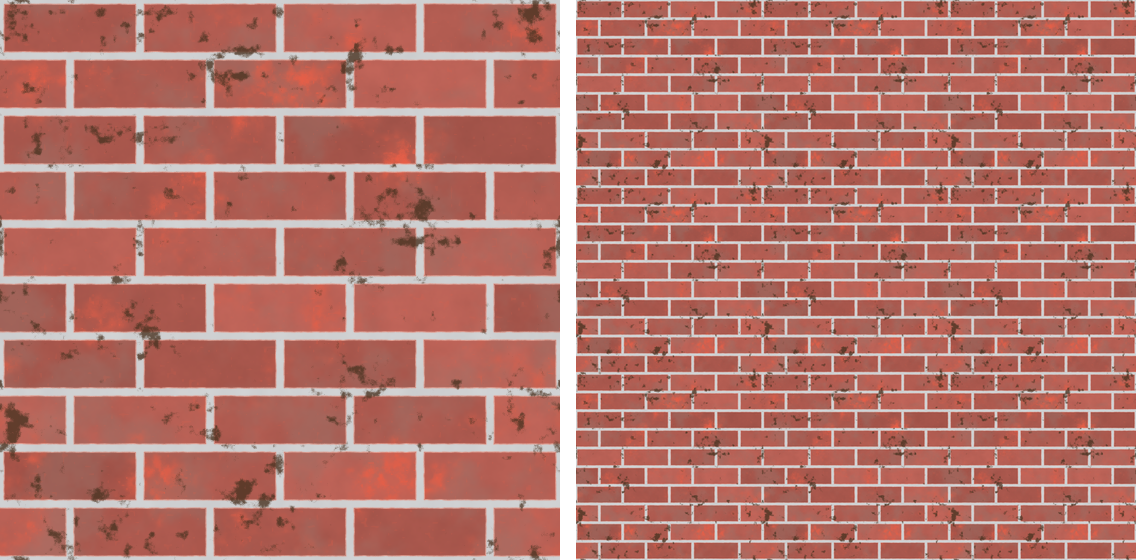
Left, the tile; right, the same tile 3 across and 3 down.
This texture is drawn by a WebGL 2 fragment shader. Its source:

```glsl
#version 300 es
precision highp float;
// Running-bond brick wall: 4 bricks across, 10 courses, pale joints.
// Rounded-box distances cut the bricks; wrapping value noise adds mottling,
// ember-coloured specks, grey haze and dark grime, so the tile is seamless.

uniform vec2 u_resolution;
out vec4 fragColor;

const vec2 GRID = vec2(4.0, 10.0);
const float JOINT = 0.0128;
const float RIM = 0.0018;

const vec3 BRICK_DARK = vec3(0.635, 0.325, 0.285);
const vec3 BRICK_LIGHT = vec3(0.745, 0.390, 0.345);
const vec3 EMBER = vec3(0.900, 0.370, 0.280);
const vec3 HAZE = vec3(0.600, 0.450, 0.415);
const vec3 RIM_COLOR = vec3(0.930, 0.700, 0.650);
const vec3 MORTAR = vec3(0.815, 0.820, 0.825);
const vec3 GRIME = vec3(0.290, 0.200, 0.130);

// Integer hash of a lattice point, 0 to 1
float hash(vec2 p, float seed) {
    uvec3 v = uvec3(p.x, p.y, seed) * 1664525u + 1013904223u;
    v.x += v.y * v.z;
    v.y += v.z * v.x;
    v.z += v.x * v.y;
    v ^= v >> 16u;
    v.x += v.y * v.z;
    v.y += v.z * v.x;
    return float((v.x ^ v.y) >> 8u) / 16777216.0;
}

// Value noise with a whole number of lattice cells per tile
float noise(vec2 uv, float cells, float seed) {
    vec2 p = uv * cells;
    vec2 i = floor(p);
    vec2 f = p - i;
    f = f * f * (3.0 - 2.0 * f);
    vec2 a = mod(i, cells);
    vec2 b = mod(i + 1.0, cells);
    return mix(mix(hash(a, seed), hash(vec2(b.x, a.y), seed), f.x),
               mix(hash(vec2(a.x, b.y), seed), hash(b, seed), f.x), f.y);
}

float fbm(vec2 uv, float cells, float seed) {
    float sum = 0.0;
    float weight = 0.5;
    float total = 0.0;
    for (int octave = 0; octave < 5; octave++) {
        sum += weight * noise(uv, cells, seed + float(octave));
        total += weight;
        weight *= 0.55;
        cells *= 2.0;
    }
    return sum / total;
}

float roundedBox(vec2 p, vec2 halfSize, float radius) {
    vec2 q = abs(p) - halfSize + radius;
    return length(max(q, 0.0)) + min(max(q.x, q.y), 0.0) - radius;
}

// Antialiased coverage of the inside of a distance field
float coverage(float d, float pixel) {
    return clamp(0.5 - d / pixel, 0.0, 1.0);
}

// Brick face: own tone, mottling, haze and warm specks
vec3 brickFace(vec2 uv, vec2 id) {
    vec3 color = mix(BRICK_DARK, BRICK_LIGHT, hash(id, 3.0));
    color *= 0.95 + 0.10 * fbm(uv, 24.0, 10.0);
    float haze = smoothstep(0.45, 0.75, fbm(uv, 9.0, 20.0));
    color = mix(color, HAZE, 0.45 * haze);
    float glow = smoothstep(0.52, 0.80, fbm(uv, 7.0, 30.0));
    float grain = smoothstep(0.35, 0.75, fbm(uv, 50.0, 40.0));
    color = mix(color, EMBER, glow * (0.25 + 0.75 * grain));
    float specks = smoothstep(0.84, 0.96, noise(uv, 150.0, 50.0));
    return mix(color, EMBER, specks * (0.15 + 0.5 * glow));
}

void main() {
    vec2 uv = gl_FragCoord.xy / u_resolution;
    float pixel = 1.0 / min(u_resolution.x, u_resolution.y);

    // Brick layout, every other course shifted by half a brick
    vec2 p = uv * GRID;
    p.x += 0.5 * mod(floor(p.y) + 1.0, 2.0);
    vec2 id = mod(floor(p), GRID);
    vec2 local = (fract(p) - 0.5) / GRID;
    float d = roundedBox(local, 0.5 / GRID - 0.5 * JOINT, 0.0012);
    d += 0.0022 * (fbm(uv, 80.0, 60.0) - 0.5);
    float brick = coverage(d, pixel);

    // Joints, faces and the thin pale rim around each face
    vec3 mortar = MORTAR * (0.97 + 0.05 * fbm(uv, 30.0, 70.0));
    vec3 face = brickFace(uv, id);
    float rim = 1.0 - coverage(d + RIM, pixel);
    face = mix(face, RIM_COLOR, 0.75 * rim);
    vec3 color = mix(mortar, face, brick);

    // Grime: fine flecks gathered in broad patches, denser in joints
    float patches = fbm(uv, 8.0, 80.0);
    float flecks = fbm(uv, 44.0, 90.0);
    float dirt = flecks + 0.8 * patches + 0.03 * (1.0 - brick);
    color = mix(color, GRIME, 0.8 * smoothstep(1.09, 1.30, dirt));

    fragColor = vec4(color, 1.0);
}
```
